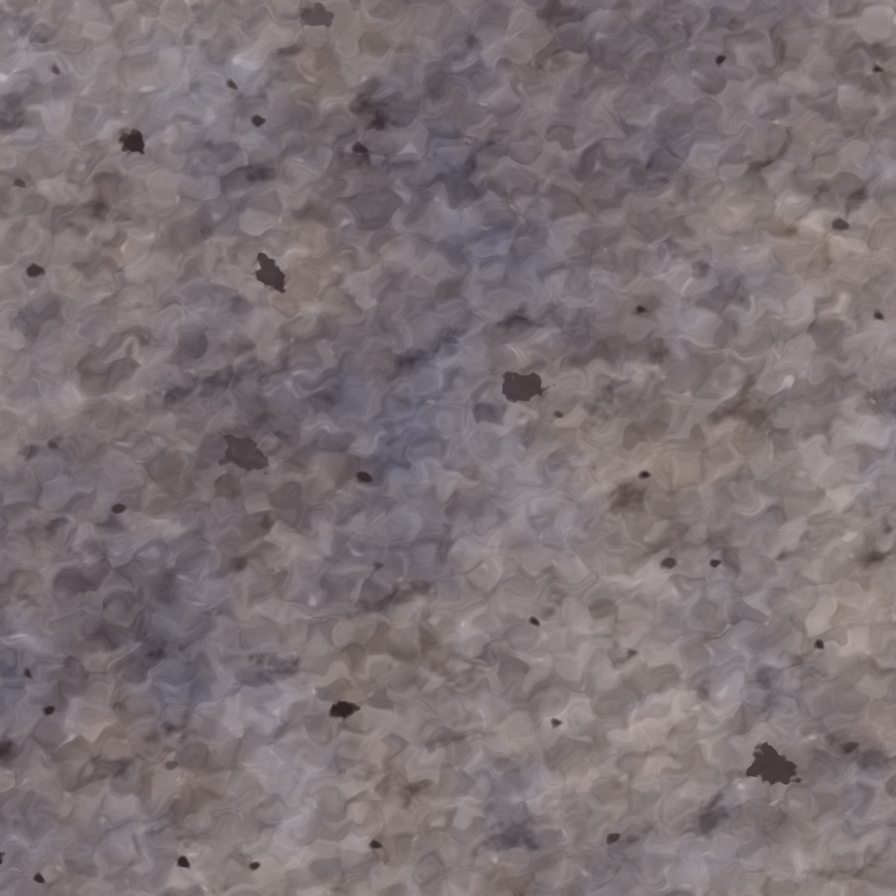
This texture is drawn by a three.js fragment shader. Its source:

```glsl
// Weathered grey stone: a cool dark diagonal stain over warmer rock, covered
// with layered gradient-noise mottling, soft chipped facets, dull smudges,
// pale flecks and scattered dark pits placed on a jittered grid.

varying vec2 vUv;

const vec3 WARM_ROCK = vec3(0.532, 0.490, 0.492);
const vec3 COOL_STAIN = vec3(0.438, 0.403, 0.428);
const vec3 PIT_COLOR = vec3(0.185, 0.140, 0.150);
const vec3 TINT_SHIFT = vec3(0.030, 0.004, -0.045);

const vec2 STAIN_CENTER = vec2(0.38, 0.62);
const vec2 STAIN_NORMAL = vec2(0.73, -0.68);
const float STAIN_WIDTH = 0.23;

const float GRAIN_TILT = 0.38;      // radians above horizontal
const float GRAIN_STRETCH = 1.45;
const float MOTTLE_SCALE = 7.0;
const float CLUMP_SCALE = 30.0;
const float FACET_SCALE = 52.0;
const float MOTTLE_DEPTH = 0.090;
const float CLUMP_DEPTH = 0.125;
const float FACET_DEPTH = 0.110;
const float SMUDGE_DEPTH = 0.110;
const float FLECK_DEPTH = 0.110;

const float PIT_GRID = 9.0;
const float PIT_CHANCE = 0.50;
const float PIT_MIN = 0.050;        // radii in grid cells
const float PIT_MAX = 0.260;
const float PIT_SOFTNESS = 0.032;

vec3 hash3(vec2 p) {
  vec3 q = fract(vec3(p.xyx) * vec3(0.1031, 0.1030, 0.0973));
  q += dot(q, q.yxz + 33.33);
  return fract((q.xxy + q.yzz) * q.zyx);
}

mat2 rotation(float angle) {
  float c = cos(angle), s = sin(angle);
  return mat2(c, -s, s, c);
}

float cornerSlope(vec2 cell, vec2 offset) {
  return dot(hash3(cell).xy * 2.0 - 1.0, offset);
}

// Gradient noise centred on zero
float noise(vec2 p) {
  vec2 i = floor(p), f = fract(p), e = vec2(1.0, 0.0);
  vec2 u = f * f * f * (f * (f * 6.0 - 15.0) + 10.0);
  float low = mix(cornerSlope(i, f), cornerSlope(i + e.xy, f - e.xy), u.x);
  float high = mix(cornerSlope(i + e.yx, f - e.yx), cornerSlope(i + e.xx, f - e.xx), u.x);
  return mix(low, high, u.y);
}

float fbm(vec2 p) {
  float sum = 0.0, amplitude = 1.0;
  for (int i = 0; i < 4; i++) {
    sum += amplitude * noise(p);
    p = rotation(0.6) * p * 2.03 + 17.3;
    amplitude *= 0.62;
  }
  return sum;
}

// Random tone per Voronoi cell, blended softly across the borders
float facets(vec2 p) {
  vec2 base = floor(p);
  float total = 0.0, weights = 0.0;
  for (int y = -1; y <= 1; y++) {
    for (int x = -1; x <= 1; x++) {
      vec2 cell = base + vec2(x, y);
      vec3 h = hash3(cell + 61.0);
      vec2 d = cell + h.xy - p;
      float w = exp(-14.0 * dot(d, d));
      total += w * (h.z - 0.5);
      weights += w;
    }
  }
  return total / max(weights, 1e-5);
}

// Coverage of irregular teardrop pits
float pits(vec2 uv) {
  vec2 p = uv * PIT_GRID;
  vec2 base = floor(p);
  float ragged = noise(uv * 75.0) + 0.5 * noise(uv * 150.0);
  float cover = 0.0;
  for (int y = -1; y <= 1; y++) {
    for (int x = -1; x <= 1; x++) {
      vec2 cell = base + vec2(x, y);
      vec3 place = hash3(cell + 11.0), shape = hash3(cell + 87.0);
      float radius = mix(PIT_MIN, PIT_MAX, pow(shape.x, 6.0));
      vec2 q = rotation(1.3 * (shape.y - 0.65)) * (p - cell - 0.1 - 0.8 * place.xy);
      q.y *= 1.55 + 0.5 * clamp(q.x / radius, -1.0, 1.0);
      float d = length(q) - radius * (1.0 + 0.75 * ragged);
      float pit = 1.0 - smoothstep(-PIT_SOFTNESS, PIT_SOFTNESS, d);
      float depth = mix(0.45, 1.0, shape.z);
      cover = max(cover, pit * depth * step(place.z, PIT_CHANCE));
    }
  }
  return cover;
}

void main() {
  vec2 grain = rotation(GRAIN_TILT) * vUv;
  grain.x /= GRAIN_STRETCH;
  vec2 warp = vec2(noise(vUv * 38.0), noise(vUv * 38.0 + 41.0));

  // Broad stain and colour drift
  float across = dot(vUv - STAIN_CENTER, STAIN_NORMAL) + 0.20 * fbm(vUv * 4.0 + 5.0);
  float stain = exp(-across * across / (STAIN_WIDTH * STAIN_WIDTH));
  vec3 color = mix(WARM_ROCK, COOL_STAIN, stain);
  color += TINT_SHIFT * fbm(vUv * 5.0 + 29.0);

  // Mottling, clumps and chipped facets
  float tone = MOTTLE_DEPTH * fbm(grain * MOTTLE_SCALE + 3.0);
  tone += CLUMP_DEPTH * fbm(grain * CLUMP_SCALE + 0.8 * warp);
  tone += FACET_DEPTH * facets(grain * FACET_SCALE + 0.9 * warp);

  // Dull smudges and pale flecks
  tone -= SMUDGE_DEPTH * smoothstep(0.22, 0.62, fbm(grain * 17.0 + 71.0));
  tone += FLECK_DEPTH * smoothstep(0.30, 0.60, noise(grain * 70.0 + warp));

  color = mix(color + tone, PIT_COLOR, pits(vUv));
  gl_FragColor = vec4(color, 1.0);
}
```
